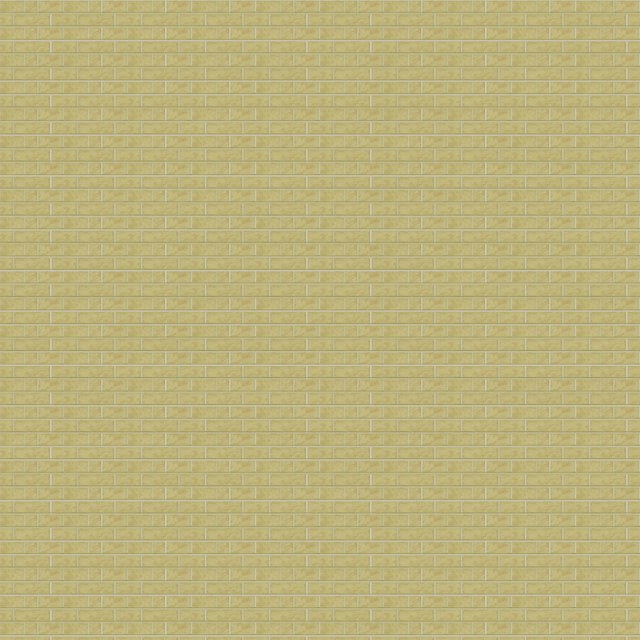
A Shadertoy shader for this texture:

```glsl
// Sand-coloured brick wall: two alternating courses repeat across and down.
// Joints come from distances to periodic lines whose brightness beats slowly;
// each brick shape carries its own diagonal mottling built from value noise.
#define REPEATS 10.0
#define COURSES 47.3
#define JOINT_WIDTH 0.0022
#define SHADOW_WIDTH 0.0019
#define STAIN 0.6
#define WEAR 0.008
#define SAND_DARK vec3(0.730, 0.675, 0.430)
#define SAND_LIGHT vec3(0.762, 0.722, 0.497)
#define OCHRE vec3(0.715, 0.635, 0.400)
#define SHADE vec3(0.625, 0.605, 0.385)
#define MORTAR_DULL vec3(0.725, 0.715, 0.585)
#define MORTAR_PALE vec3(0.800, 0.795, 0.755)

const float TAU = 6.2831853;

float hash(vec2 p) {
    vec3 q = fract(vec3(p.xyx) * 0.1031);
    q += dot(q, q.yzx + 33.33);
    return fract((q.x + q.y) * q.z);
}

float noise(vec2 p) {
    vec2 cell = floor(p), f = fract(p);
    f = f * f * (3.0 - 2.0 * f);
    return mix(mix(hash(cell), hash(cell + vec2(1, 0)), f.x),
               mix(hash(cell + vec2(0, 1)), hash(cell + vec2(1, 1)), f.x), f.y);
}

// Smooth coverage of a line of the given width at distance d
float line(float d, float width, float pixel) {
    return clamp(0.5 + (0.5 * width - abs(d)) / pixel, 0.0, 1.0);
}

// Slow brightness cycle along an index, from 0 to 1
float beat(float index, float peak, float period) {
    return 0.5 + 0.5 * cos(TAU * (index - peak) / period);
}

// Mottled face; p is measured in course heights from the brick's upper left
vec3 brickFace(vec2 p, float seed) {
    vec2 offset = 40.0 * vec2(hash(vec2(seed, 3.0)), hash(vec2(seed, 9.0)));
    vec2 slanted = vec2(p.x - 0.7 * p.y, p.y + 0.5 * p.x);
    float mottle = 0.5 * noise(slanted * vec2(2.0, 4.0) + offset)
                 + 0.5 * noise(slanted * vec2(5.0, 8.0) + offset.yx);
    vec3 color = mix(SAND_DARK, SAND_LIGHT, smoothstep(0.2, 0.65, mottle));
    float streak = noise(slanted * vec2(1.8, 4.2) + offset + 17.0);
    float middle = smoothstep(0.1, 0.4, p.y) * smoothstep(0.95, 0.6, p.y);
    return mix(color, OCHRE, STAIN * middle * smoothstep(0.6, 0.9, streak));
}

void mainImage(out vec4 fragColor, in vec2 fragCoord) {
    vec2 uv = fragCoord / iResolution.xy;
    float pixel = 1.0 / min(iResolution.x, iResolution.y);
    vec2 wall = vec2(uv.x * REPEATS, (1.0 - uv.y) * COURSES);
    float course = floor(wall.y);
    bool odd = mod(course, 2.0) > 0.5;

    // Upright joints: place in the repeat, brightest repeat, strength
    vec3 place = odd ? vec3(0.212, 0.794, 0.794) : vec3(0.384, 0.591, 0.993);
    vec3 peak = odd ? vec3(3.0, -0.4, -0.4) : vec3(1.0, 2.0, 3.0);
    vec3 strength = odd ? vec3(0.85, 1.0, 1.0) : vec3(0.65, 1.0, 0.85);

    float fromLeft = 1.0, seed = 0.0, upright = 0.0, glow = 0.0, sideShade = 0.0;
    for (int i = 0; i < 3; i++) {
        float x = wall.x - place[i];
        float index = floor(x + 0.5);
        float d = (x - index) / REPEATS;
        float pulse = beat(index, peak[i], 5.0);
        float cover = line(d, JOINT_WIDTH, pixel) * strength[i] * mix(0.8, 1.0, pulse);
        if (cover > upright) {
            upright = cover;
            glow = mix(0.3, 1.0, pulse) * strength[i];
        }
        sideShade = max(sideShade, line(abs(d) - JOINT_WIDTH, SHADOW_WIDTH, pixel) * strength[i]);
        if (fract(x) < fromLeft) {
            fromLeft = fract(x);
            seed = float(i) + (odd ? 11.0 : 5.0);
        }
    }

    // Brick faces with slight variation between repeats
    vec2 local = vec2(fromLeft * COURSES / REPEATS, fract(wall.y));
    vec3 color = brickFace(local, seed);
    color += WEAR * (hash(vec2(floor(wall.x - fromLeft + 0.5), course)) - 0.5);
    color += 0.03 * (noise(local * vec2(7.0, 9.0) + seed * 7.0) - 0.5);

    // Worn shading beside the joints, deepest under each brick
    float bed = floor(wall.y + 0.5);
    float d = (wall.y - bed) / COURSES;
    float worn = mix(0.55, 1.0, noise(vec2(local.x * 3.0, seed * 5.0)));
    color = mix(color, SHADE, 0.35 * worn * sideShade);
    color = mix(color, SHADE, 0.25 * worn * line(d - JOINT_WIDTH, SHADOW_WIDTH, pixel));
    color = mix(color, mix(MORTAR_DULL, MORTAR_PALE, glow), upright);
    color = mix(color, SHADE, worn * line(d + JOINT_WIDTH * 0.9, SHADOW_WIDTH, pixel));

    // Bed joints, brightest every few courses and broken by wear
    float bedPulse = beat(bed, 13.2, 3.4);
    float bedCover = line(d, JOINT_WIDTH, pixel) * mix(0.6, 0.95, bedPulse);
    vec3 bedColor = mix(MORTAR_DULL, MORTAR_PALE, 0.75 * bedPulse);
    color = mix(color, bedColor, bedCover * mix(0.75, 1.0, worn));

    fragColor = vec4(clamp(color, 0.0, 1.0), 1.0);
}
```
